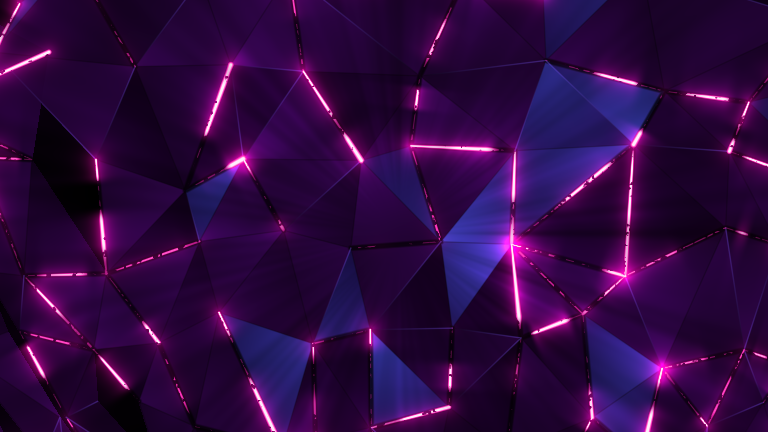
Reproduce this background procedurally as a Shadertoy shader.

```glsl
// Dark violet and blue faceted panels with broken neon magenta light along their seams.
#define CELL 0.205          // panel size, in canvas heights
#define JITTER 0.72         // irregularity of the corners
#define FAN 0.6             // spread of the columns towards the top
#define SEAM_WIDTH 0.0085   // half width of the strongest light
#define GLOW_FALLOFF 58.0
#define HAZE_REACH 0.27
#define DARK vec3(0.062, 0.0, 0.1)
#define VIOLET vec3(0.15, 0.016, 0.235)
#define BLUE vec3(0.21, 0.26, 0.72)
#define MAGENTA vec3(1.0, 0.03, 0.62)
#define HOT vec3(1.0, 0.93, 0.99)

float hash(vec2 p) {
    return fract(sin(dot(p, vec2(127.1, 311.7))) * 43758.5453);
}

float noise(vec2 p) {
    vec2 i = floor(p), f = fract(p);
    f = f * f * (3.0 - 2.0 * f);
    return mix(mix(hash(i), hash(i + vec2(1, 0)), f.x),
               mix(hash(i + vec2(0, 1)), hash(i + vec2(1, 1)), f.x), f.y);
}

// Jittered grid corner, with columns fanning outwards
vec2 corner(vec2 id) {
    vec2 g = id + JITTER * (vec2(hash(id + 3.7), hash(id + 41.3)) - 0.5);
    g *= CELL;
    return vec2(g.x * (1.0 - FAN * 0.5 + FAN * g.y), g.y);
}

// Signed distance to the line a-b, positive on its left
float side(vec2 p, vec2 a, vec2 b) {
    vec2 e = normalize(b - a), q = p - a;
    return e.x * q.y - e.y * q.x;
}

// Adds one triangular panel: premultiplied colour and coverage
void addFacet(inout vec4 sum, vec2 p, vec2 a, vec2 b, vec2 c, vec2 seed, vec2 centre, float aa) {
    float inner = min(side(p, a, b), min(side(p, b, c), side(p, c, a)));
    float cover = smoothstep(-aa, aa, inner);
    if (cover <= 0.0) return;
    vec2 mid = (a + b + c) / 3.0 - centre;
    float reach = max(length(b - a), length(c - a));
    float fade = 1.0 - clamp(length(p - a) / reach, 0.0, 1.0);
    float blueChance = 0.05 + 0.45 * exp(-6.0 * dot(mid, mid));
    float shade = hash(seed + 9.1);
    vec3 col = mix(DARK, VIOLET, shade) * (0.7 + 0.6 * fade);
    if (hash(seed + 23.9) < blueChance)
        col = mix(vec3(0.07, 0.03, 0.2), BLUE, (0.35 + 0.65 * shade) * (0.2 + 0.8 * fade));
    sum += vec4(col, 1.0) * cover;
}

// Adds one seam; light holds core, heat, glow and haze
void addSeam(inout vec4 light, inout float groove, inout float glint, vec2 p, vec2 a, vec2 b,
             vec2 seed, float chance, float aa) {
    vec2 e = b - a;
    float t = clamp(dot(p - a, e) / dot(e, e), 0.0, 1.0);
    float d = length(p - a - e * t);
    if (d > HAZE_REACH) return;
    float pick = hash(seed);
    float hairline = smoothstep(0.0015 + aa, 0.0, d);
    if (pick > chance) {
        groove = max(groove, 0.3 * hairline);
        glint = max(glint, hairline * step(0.7, hash(seed + 2.9)) * t);
        return;
    }

    float power = mix(0.2, 1.0, pow(hash(seed + 5.3), 1.6));
    float run = smoothstep(0.3, 0.65, noise(vec2(t * 3.2, pick * 97.0)));
    float strength = power * run;
    float halfWidth = SEAM_WIDTH * (0.13 + 0.87 * strength * mix(0.3, 1.0, t));
    float flecks = 0.6 * noise(p * 85.0) + 0.4 * noise(p * 190.0 + 5.0);
    float grit = smoothstep(0.42, 0.54, flecks + 0.4 * strength - 0.08);
    float core = smoothstep(halfWidth + aa, halfWidth - aa, d) * grit * (0.35 + 0.65 * run);
    float axis = smoothstep(halfWidth * 0.95, halfWidth * 0.25, d);
    groove = max(groove, 0.75 * smoothstep(0.0075 + aa, 0.003, d));
    light.x = max(light.x, core);
    light.y = max(light.y, core * axis * smoothstep(0.12, 0.6, strength));
    light.z += strength * exp(-d * GLOW_FALLOFF);
    light.w += strength * pow(1.0 - d / HAZE_REACH, 2.0);
}

void mainImage(out vec4 fragColor, in vec2 fragCoord) {
    float aa = 0.7 / iResolution.y;
    float aspect = iResolution.x / iResolution.y;
    vec2 p = fragCoord / iResolution.y;
    p.x -= 0.58 * aspect;
    vec2 centre = vec2(-0.06 * aspect, 0.46);
    vec2 home = floor(vec2(p.x / (1.0 - FAN * 0.5 + FAN * p.y), p.y) / CELL);

    // Gather panels and seams from the neighbouring cells
    vec4 facets = vec4(0.0), light = vec4(0.0);
    float groove = 0.0, glint = 0.0;
    for (int j = -2; j <= 2; j++)
    for (int i = -2; i <= 2; i++) {
        vec2 id = home + vec2(i, j);
        vec2 a = corner(id), b = corner(id + vec2(1, 0));
        vec2 c = corner(id + vec2(1, 1)), d = corner(id + vec2(0, 1));
        addSeam(light, groove, glint, p, a, b, id + 11.7, 0.36, aa);
        addSeam(light, groove, glint, p, d, a, id + 57.1, 0.62, aa);
        // Split each quad along its shorter diagonal
        if (distance(a, c) > distance(b, d)) {
            vec2 first = a;
            a = b; b = c; c = d; d = first;
        }
        addSeam(light, groove, glint, p, a, c, id + 83.9, 0.12, aa);
        addFacet(facets, p, a, b, c, id, centre, aa);
        addFacet(facets, p, c, d, a, id + 131.3, centre, aa);
    }
    vec3 col = facets.rgb / max(facets.a, 0.001);

    // Faint rays streaming out from the centre
    vec2 ray = p - centre;
    vec2 dir = ray / max(length(ray), 0.001);
    float beams = 0.65 * noise(dir * 9.0) + 0.35 * noise(dir * 27.0 + 7.0);
    beams = mix(0.5, beams, smoothstep(0.03, 0.3, length(ray)));
    col *= 0.8 + 0.4 * beams;
    col *= 1.0 - 0.25 * smoothstep(0.5, 1.1, length(ray));

    // Grooves, haze, glow, then the bright cores
    col *= 1.0 - groove;
    col += vec3(0.16, 0.12, 0.34) * glint;
    col += vec3(0.05, 0.002, 0.072) * light.w * (0.2 + 1.4 * beams);
    col += vec3(0.82, 0.01, 0.54) * light.z * (0.55 + 0.6 * beams);
    vec3 coreColor = mix(MAGENTA + vec3(0.0, 0.12, 0.1), HOT, light.y);
    col = mix(col, coreColor, light.x);
    fragColor = vec4(clamp(col, 0.0, 1.0), 1.0);
}
```
